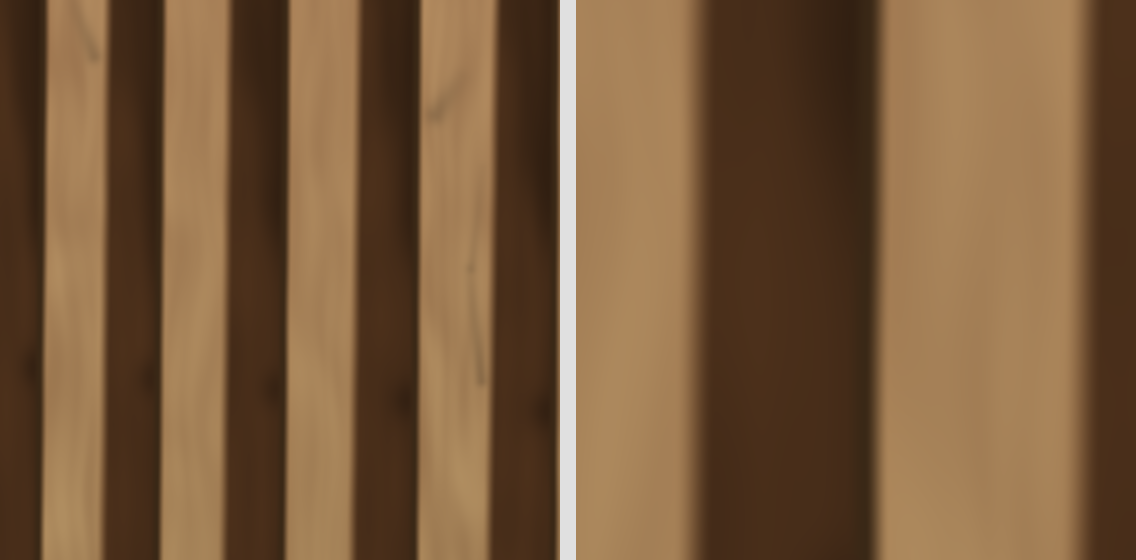
Left, the full canvas; right, a detail of the centre.
A Shadertoy shader for this texture:

```glsl
// Upright pale wood slats over a dark brown backing board, four full slats across.
// Slats widen and lean slightly to the right; each gap carries a slanted shadow
// and a knot, and stretched gradient noise gives soft grain and blotches.

vec2 hashGradient(vec2 cell) {
    float a = 6.2832 * fract(sin(dot(cell, vec2(127.1, 311.7))) * 43758.55);
    return vec2(cos(a), sin(a));
}

float gradientNoise(vec2 p) {
    vec2 i = floor(p), f = p - i;
    vec2 w = f * f * f * (f * (f * 6.0 - 15.0) + 10.0);
    float a = dot(hashGradient(i), f);
    float b = dot(hashGradient(i + vec2(1, 0)), f - vec2(1, 0));
    float c = dot(hashGradient(i + vec2(0, 1)), f - vec2(0, 1));
    float d = dot(hashGradient(i + vec2(1, 1)), f - vec2(1, 1));
    return mix(mix(a, b, w.x), mix(c, d, w.x), w.y);
}

// Left edge and width of slat n at height y
float slatLeft(float n, float y) {
    return 0.0755 + 0.205 * n + 0.0062 * n * n + y * (0.009 - 0.0012 * n);
}
float slatWidth(float n, float y) {
    return 0.107 + 0.0045 * n + 0.0006 * n * n + y * (0.001 + 0.0027 * n);
}

// Soft dark mark along the segment a-b, strongest at b
float streak(vec2 p, vec2 a, vec2 b, float radius) {
    vec2 ab = b - a;
    float t = clamp(dot(p - a, ab) / dot(ab, ab), 0.0, 1.0);
    float d = length(p - a - t * ab) / radius;
    return exp(-d * d) * (0.3 + 0.7 * t);
}

vec3 paleWood(vec2 p, float n, float across) {
    vec2 q = p + vec2(n * 7.3, n * 3.1);
    float warp = gradientNoise(q * vec2(9.0, 4.0));
    float grain = gradientNoise(vec2(q.x * 42.0 + warp, q.y * 4.0));
    float blotch = gradientNoise(q * vec2(14.0, 5.0) + 0.5 * warp);
    float calm = abs(n - 1.6) < 1.0 ? 0.6 : 1.0;
    vec3 wood = mix(vec3(0.60, 0.455, 0.305), vec3(0.69, 0.55, 0.375),
                    clamp(0.57 + calm * (0.45 * grain + 0.7 * blotch), 0.0, 1.0));
    wood += vec3(0.010, -0.010, -0.002) * (p.y - 0.4);

    // Weathered marks on the outer slats
    float marks = streak(p, vec2(0.130, 1.0), vec2(0.168, 0.90), 0.014)
                + streak(p, vec2(0.822, 0.86), vec2(0.778, 0.795), 0.018)
                + streak(p, vec2(0.838, 0.52), vec2(0.860, 0.32), 0.011)
                + 0.5 * streak(p, vec2(0.862, 0.70), vec2(0.842, 0.52), 0.009);
    wood *= 1.0 - 0.16 * marks;

    // Warm rims
    wood += vec3(0.012, -0.006, -0.012) * exp(-across * 14.0);
    return wood + vec3(0.012, -0.006, -0.012) * exp((across - 1.0) * 14.0);
}

vec3 darkWood(vec2 p, float n, float u) {
    float grain = gradientNoise(vec2(p.x * 35.0, p.y * 3.0 + n * 5.7));
    float blotch = gradientNoise(p * vec2(10.0, 5.0) + n * 4.3);
    vec3 wood = vec3(0.285, 0.18, 0.1) * (1.0 + 0.06 * grain + 0.10 * blotch);

    // Slanted shadow in the upper half, deepest towards the next slat
    float slant = 0.95 - 1.6 * (p.y - 0.5) + 0.2 * blotch;
    float shadow = smoothstep(-0.3, 0.3, u - slant) * smoothstep(0.40, 0.65, p.y);
    wood *= 1.0 - shadow * (0.16 + 0.09 * u);
    wood *= 1.0 - 0.10 * smoothstep(0.6, 1.0, u);

    // Knot beside the next slat
    vec2 k = vec2(u - 0.85, p.y - 0.325 + 0.02 * n) / vec2(0.25, 0.035);
    return wood * (1.0 - 0.20 * exp(-dot(k, k)));
}

void mainImage(out vec4 fragColor, in vec2 fragCoord) {
    vec2 p = fragCoord / iResolution.xy;

    // Shifted so that the soft left rim is centred on the slat edge
    float rim = 0.0075;
    float x = p.x + rim + 0.001 * gradientNoise(p * 7.0);

    // Index of the last slat whose left rim has been passed
    float n = -1.0;
    for (int i = 0; i < 5; i++) n += step(slatLeft(float(i), p.y), x);

    float left = slatLeft(n, p.y);
    float width = slatWidth(n, p.y);
    float right = left + width + rim;
    float gap = slatLeft(n + 1.0, p.y) - right;
    float u = clamp((x - right) / gap, 0.0, 1.0);

    vec3 pale = paleWood(p, n, clamp((x - rim - left) / width, 0.0, 1.0));
    vec3 dark = darkWood(p, n, u);
    vec3 color = mix(pale, dark, smoothstep(-0.012, 0.012, x - right));

    // Gap fades into a greenish crease, then rises into the slat
    vec3 crease = vec3(0.225, 0.155, 0.085);
    color = mix(color, crease, smoothstep(-0.012, 0.0, x - right - gap));
    color = mix(crease, color, smoothstep(0.0, 2.0 * rim, x - left));
    fragColor = vec4(color, 1.0);
}
```
